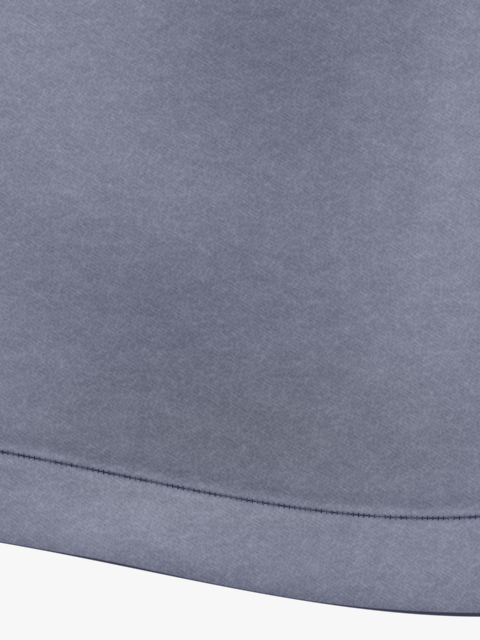
Give the GLSL for this texture, as a Shadertoy shader.

```glsl
// Draws washed blue-grey twill cloth with a curved, stitched hem on a pale ground.

const vec3 GROUND = vec3(0.97);
const vec3 THREAD = vec3(0.09, 0.10, 0.19);
const vec3 UNDERSIDE = vec3(0.20, 0.20, 0.27);

vec2 hash2(vec2 cell) {
    vec3 h = fract(cell.xyx * vec3(0.1031, 0.1030, 0.0973));
    h += dot(h, h.yzx + 33.33);
    return fract((h.xx + h.yz) * h.zy);
}

// Cellular noise: distance to the nearest scattered point, roughly centred on zero.
float cellular(vec2 p) {
    vec2 cell = floor(p), f = fract(p);
    float nearest = 2.0;
    for (int y = -1; y <= 1; y++)
        for (int x = -1; x <= 1; x++) {
            vec2 o = vec2(x, y);
            vec2 d = o + hash2(cell + o) - f;
            nearest = min(nearest, dot(d, d));
        }
    return sqrt(nearest) - 0.48;
}

// Layered, rotated sines for soft irregular drift.
float drift(vec2 p) {
    float sum = 0.0, amp = 0.5;
    for (int i = 0; i < 4; i++) {
        sum += amp * sin(p.x + 1.7 * sin(p.y)) * cos(p.y * 0.8 + float(i));
        p = mat2(1.5, 1.1, -1.1, 1.5) * p + 2.3;
        amp *= 0.6;
    }
    return sum;
}

float glow(vec2 p, vec2 centre, vec2 size) {
    vec2 d = (p - centre) / size;
    return exp(-dot(d, d));
}

float band(float d, float width) {
    return exp(-d * d / (width * width));
}

// Height of a falling cubic curve across the canvas.
float curve(float u, float start, vec3 k) {
    return start + u * (k.x + u * (k.y + u * k.z));
}

// Broad light and shade over the cloth, in 0..1 canvas coordinates.
float broadShade(vec2 uv) {
    float s = 0.472;
    s += 0.050 * glow(uv, vec2(0.02, 0.96), vec2(0.38, 0.22));
    s += 0.055 * glow(uv, vec2(0.95, 0.72), vec2(0.20, 0.42));
    s += 0.025 * glow(uv, vec2(0.30, 0.72), vec2(0.28, 0.13));
    s += 0.020 * glow(uv, vec2(0.02, 0.46), vec2(0.16, 0.14));
    s -= 0.035 * glow(uv, vec2(0.57, 0.93), vec2(0.22, 0.22));
    s -= 0.022 * glow(uv, vec2(0.85, 0.92), vec2(0.05, 0.25));
    s -= 0.035 * glow(uv, vec2(0.28, 0.53), vec2(0.28, 0.12));
    s -= 0.035 * glow(uv, vec2(0.52, 0.33), vec2(0.42, 0.13));
    return s;
}

// Faded blotches, sideways creases and small worn flecks.
float mottle(vec2 p) {
    vec2 q = p + 0.010 * vec2(drift(p * 31.0), drift(p * 27.0 + 4.0));
    float blotch = cellular(q * vec2(17.0, 30.0)) + cellular(q * vec2(41.0, 66.0) + 7.0);
    float fleck = cellular(q * vec2(80.0, 125.0) + 3.0);
    float crease = smoothstep(0.15, 0.5, drift(q * vec2(24.0, 85.0)));
    return 0.026 * blotch + 0.034 * fleck + 0.008 * drift(p * 9.0) - 0.009 * crease;
}

// Short diagonal threads: uneven ribs over slanted grain at two sizes.
float twill(vec2 p) {
    float wobble = 1.6 * drift(p * 85.0);
    float rib = sin(dot(p, vec2(640.0, 1050.0)) + wobble);
    float patchy = 0.6 + 1.4 * cellular(p * 60.0 + 11.0);
    vec2 slant = mat2(0.85, 0.53, -0.53, 0.85) * p;
    float grain = cellular(slant * vec2(260.0, 150.0)) + 0.6 * cellular(slant * vec2(130.0, 210.0) + 5.0);
    return 0.016 * rib * patchy + 0.062 * grain;
}

void mainImage(out vec4 fragColor, in vec2 fragCoord) {
    vec2 uv = fragCoord / iResolution.xy;
    vec2 p = fragCoord / iResolution.y;
    float px = 1.0 / iResolution.y;

    // Signed heights above the stitched seam and the lower edge.
    float seam = uv.y - curve(uv.x, 0.2943, vec3(-0.1345, -0.0864, 0.1193));
    float edge = uv.y - curve(uv.x, 0.1523, vec3(-0.1283, -0.0864, 0.0989));
    float inHem = smoothstep(px, -px, seam);

    // Cloth tone, with a brighter hem that darkens as it rolls under.
    float tone = broadShade(uv);
    float hemTone = 0.495 + 0.050 * glow(uv, vec2(0.28, 0.19), vec2(0.25, 0.06))
        + 0.025 * glow(uv, vec2(0.85, 0.14), vec2(0.25, 0.04))
        - 0.080 * exp(-max(edge, 0.0) / 0.016);
    tone = mix(tone, hemTone, inHem);
    tone += mottle(p) + twill(p);

    // Raised ridge, its upper shadow and the pucker below the stitches.
    float pucker = 0.5 + 0.5 * drift(vec2(p.x * 90.0, 1.0));
    tone += 0.040 * band(seam - 0.009, 0.006) - 0.020 * band(seam - 0.024, 0.010);
    tone += 0.040 * pucker * band(seam + 0.012, 0.007);
    tone -= 0.080 * band(seam, 0.0035);
    float greyness = glow(uv, vec2(0.52, 0.32), vec2(0.45, 0.14));
    vec3 colour = tone + vec3(0.0, 0.015 - 0.003 * greyness, 0.088 - 0.018 * greyness);

    // Running stitches: a thin thread with evenly spaced, slightly uneven knots.
    float along = (fract(p.x / 0.0083) - 0.5) * 0.0083;
    float uneven = 0.75 + 0.25 * sin(p.x * 170.0 + 2.0 * sin(p.x * 61.0));
    float line = smoothstep(0.0010 + px, 0.0010 - px, abs(seam));
    float knot = smoothstep(0.0010 + px, 0.0010 - px, abs(along))
        * smoothstep(0.0030 + px, 0.0030 - px, abs(seam));
    colour = mix(colour, THREAD, uneven * max(0.75 * line, 0.85 * knot));

    // Dark folded underside, heavier toward the right.
    float fold = 0.0012 + 0.0045 * smoothstep(0.6, 1.0, uv.x)
        + 0.0020 * glow(uv, vec2(0.24, 0.12), vec2(0.12, 0.1));
    colour = mix(colour, UNDERSIDE, 0.85 * smoothstep(fold + px, fold - px, edge));

    colour = mix(GROUND, colour, smoothstep(-px, px, edge));
    fragColor = vec4(clamp(colour, 0.0, 1.0), 1.0);
}
```
